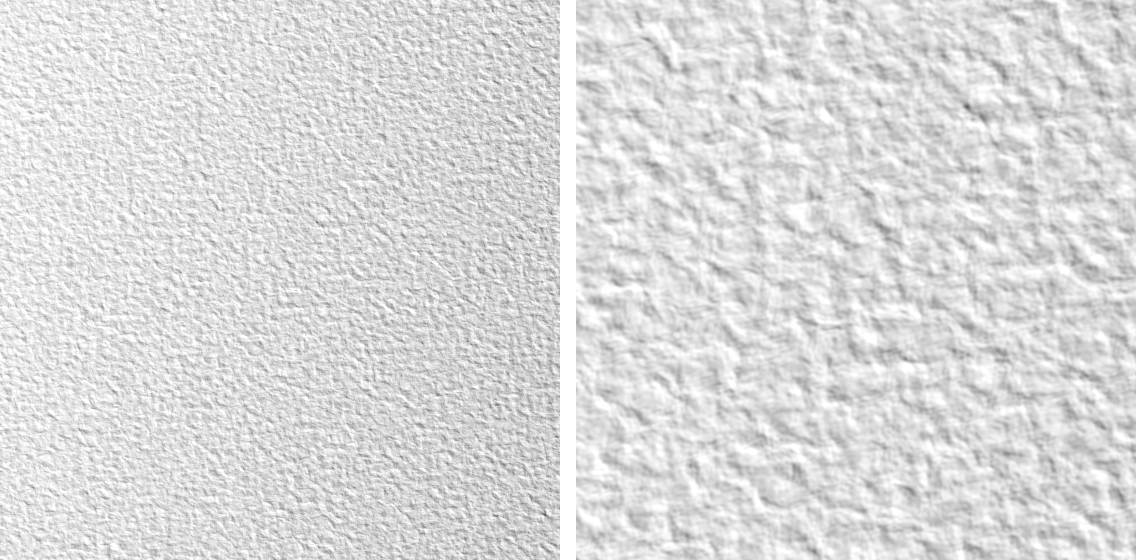
Left: the whole. Right: its middle third, enlarged.
Write a three.js fragment shader that draws this texture.

```glsl
// Rough white watercolour paper under a low raking light.
// A warped fractal gradient-noise height field is shaded by its slope along
// the light, over a soft falloff from the bright upper left to the lower right.

#define GRAIN_SCALE 78.0                 // coarse noise cells across the canvas
#define GRAIN_STRETCH vec2(0.94, 1.07)   // slightly wider than tall
#define OCTAVES 3
#define OCTAVE_GAIN 0.40
#define WARP 0.35                        // bending of the grain, in cells
#define LIGHT_DIR vec2(-0.68, -0.733)
#define SLOPE_STEP 0.0011                // half-width of the slope sample
#define RELIEF 0.104                     // shading contrast
#define CAVITY 0.09                      // darkening of hollows
#define BRIGHT_TONE 0.925
#define DIM_TONE 0.798
#define PAPER_TINT vec3(1.002, 0.999, 0.998)

varying vec2 vUv;

// Random vector in -1..1 for a lattice cell.
vec2 hashGradient(vec2 cell) {
  vec3 h = fract(vec3(cell.xyx) * vec3(0.1031, 0.1030, 0.0973));
  h += dot(h, h.yzx + 33.33);
  return 2.0 * fract((h.xx + h.yz) * h.zy) - 1.0;
}

float gradientNoise(vec2 p) {
  vec2 cell = floor(p);
  vec2 f = p - cell;
  vec2 w = f * f * f * (f * (f * 6.0 - 15.0) + 10.0);
  vec2 right = vec2(1.0, 0.0);
  vec2 up = vec2(0.0, 1.0);
  float a = dot(hashGradient(cell), f);
  float b = dot(hashGradient(cell + right), f - right);
  float c = dot(hashGradient(cell + up), f - up);
  float d = dot(hashGradient(cell + 1.0), f - 1.0);
  return mix(mix(a, b, w.x), mix(c, d, w.x), w.y);
}

// Paper surface: warped octaves, each turned to hide the lattice.
float paperHeight(vec2 uv) {
  vec2 p = uv * GRAIN_SCALE * GRAIN_STRETCH + 20.0;
  vec2 bend = vec2(gradientNoise(p * 0.6 + 71.0), gradientNoise(p * 0.6 + 137.0));
  p += WARP * bend;
  mat2 turn = mat2(0.8, 0.6, -0.6, 0.8);
  float height = 0.0;
  float amplitude = 1.0;
  for (int i = 0; i < OCTAVES; i++) {
    height += amplitude * gradientNoise(p);
    p = turn * p * 2.03 + 17.3;
    amplitude *= OCTAVE_GAIN;
  }
  return height;
}

void main() {
  // Slope facing the light, measured per coarse cell, and mean height.
  vec2 offset = LIGHT_DIR * SLOPE_STEP;
  float behind = paperHeight(vUv - offset);
  float ahead = paperHeight(vUv + offset);
  float slope = (behind - ahead) / (2.0 * SLOPE_STEP * GRAIN_SCALE);
  float height = 0.5 * (behind + ahead);

  // Broad falloff with faint mottling; relief grows away from the light.
  float falloff = 0.78 * vUv.x + 0.22 * (1.0 - vUv.y);
  float tone = mix(BRIGHT_TONE, DIM_TONE, falloff);
  tone += 0.03 * gradientNoise(vUv * 16.0 + 5.0);
  float relief = RELIEF * mix(0.85, 1.15, falloff);

  // Shadows run a little deeper than highlights.
  tone += relief * (slope - 0.1 * slope * slope) + CAVITY * height;
  gl_FragColor = vec4(clamp(tone * PAPER_TINT, 0.0, 1.0), 1.0);
}
```
